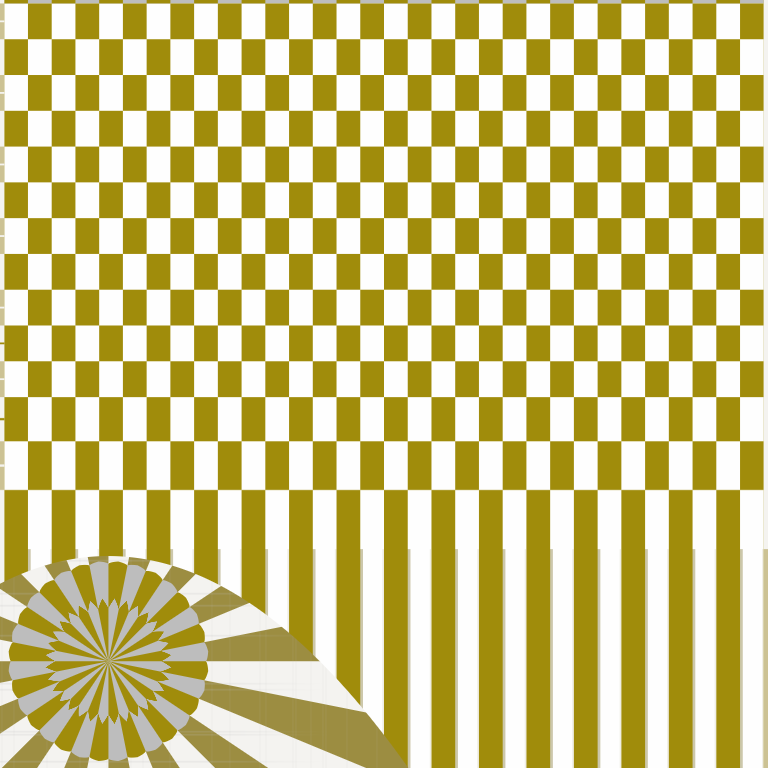
Write a WebGL 1 fragment shader that draws this pattern.

```glsl
precision highp float;
// Olive and white checkerboard, 32 columns wide, whose last rows stretch into
// stripes. A parabolic mound with radiating bands and a two-ring rosette covers
// the lower left. Alternating waves of -1 and +1 are multiplied to form checks.
uniform vec2 u_resolution;

const float PI = 3.14159265;
const vec3 OLIVE = vec3(0.627, 0.549, 0.045);
const vec3 WHITE = vec3(0.996);
const vec3 GRAY = vec3(0.74);
const vec3 DULL_OLIVE = vec3(0.612, 0.553, 0.255);
const vec3 OFF_WHITE = vec3(0.957, 0.953, 0.941);
const vec3 TAN = vec3(0.80, 0.76, 0.58);
const vec3 PALE_EDGE = vec3(0.80, 0.78, 0.67);

const float COLUMNS = 32.0;
const float MARGIN = 0.0055;      // left and right border width
const float TOP = 0.0045;         // top border height
const float STRETCH = 0.517;      // depth where rows begin to lengthen
const float FADE_DEPTH = 0.715;   // depth where stripes gain pale edges
const vec2 HUB = vec2(0.1412, 0.139);
const float MOUND_TOP = 0.276;
const float MOUND_CURVE = 1.81;
const float SECTORS = 32.0;

float hash(float n) {
  n = fract(n * 0.1031);
  n *= n + 33.33;
  return fract(n * (n + n));
}

// Coverage of a shape from its inward distance and the pixel size.
float cover(float dist, float px) {
  return clamp(0.5 + dist / px, 0.0, 1.0);
}

// -1 in even cells, +1 in odd cells, smoothed over the given cell fraction.
float alternate(float t, float width) {
  float edge = 0.5 - abs(fract(t) - 0.5);
  float parity = mod(floor(t), 2.0) * 2.0 - 1.0;
  return parity * min(2.0 * edge / width, 1.0);
}

// Eleven equal rows, two longer ones, then one that never ends.
float rowAt(float depth) {
  float rows = 11.0 * (min(depth, STRETCH) - TOP) / (STRETCH - TOP);
  rows += clamp((depth - STRETCH) / 0.0575, 0.0, 1.0);
  return rows + clamp((depth - STRETCH - 0.0575) / 0.0635, 0.0, 1.5);
}

vec3 checkerboard(vec2 p, float px) {
  float depth = 1.0 - p.y;
  float cell = (1.0 - 2.0 * MARGIN) / COLUMNS;
  float col = (p.x - MARGIN) / cell;
  float row = rowAt(depth);
  float rowWave = alternate(row, px / 0.0466);
  float ink = 0.5 - 0.5 * alternate(col, px / cell) * rowWave;

  // The top border swaps white for gray.
  vec3 ground = mix(WHITE, GRAY, cover(TOP - depth, px));

  // Pale hairlines flank the lower stripes, stronger on their right.
  float across = mod(col, 2.0);
  float line = cover(0.075 - abs(across - 1.04), px / cell);
  line += 0.3 * cover(0.04 - abs(across - 1.97), px / cell);
  ground = mix(ground, PALE_EDGE, line * cover(depth - FADE_DEPTH, px));
  vec3 color = mix(ground, OLIVE, ink);

  // Worn side borders, the left one nicked at the middle of its even rows.
  float evenRow = 0.5 - 0.5 * rowWave;
  float nick = cover(0.025 - abs(fract(row) - 0.5), px / 0.0466);
  vec3 leftTone = mix(OFF_WHITE, TAN, evenRow * (1.0 - nick));
  leftTone = mix(leftTone, OLIVE, nick * (1.0 - evenRow) * step(9.0, row) * step(row, 13.0));
  vec3 rightTone = mix(OFF_WHITE, TAN, cover(depth - FADE_DEPTH, px));
  color = mix(color, leftTone, cover(MARGIN - p.x, px));
  return mix(color, rightTone, cover(p.x - 1.0 + MARGIN, px));
}

// Thin random smears running along one axis and fading away from the hub.
float smear(float along, float across, float seed) {
  float lane = across * 256.0;
  float chosen = step(0.86, hash(floor(lane) + seed));
  float soft = 1.0 - abs(2.0 * fract(lane) - 1.0);
  return chosen * soft * (1.0 - smoothstep(0.12, 0.3, abs(along)));
}

vec3 mound(vec2 p, float px) {
  vec2 q = p - HUB;
  float radius = max(length(q), 0.0001);
  float sector = atan(q.y, q.x) * SECTORS / (2.0 * PI);
  float wave = alternate(sector, px * SECTORS / (2.0 * PI * radius));
  float bump = 1.0 - abs(2.0 * fract(sector) - 1.0);

  // Muted rays with faint smears.
  float marks = 0.22 * smear(q.x, q.y, 17.0) + 0.08 * smear(q.y, q.x, 71.0);
  vec3 rays = mix(OFF_WHITE, DULL_OLIVE, 0.5 - 0.5 * wave);
  rays = mix(rays, GRAY, marks);

  // Rosette: pointed inner petals reverse the colors of the outer ring.
  float petals = cover(0.069 + 0.013 * bump - radius, px);
  float ringInk = 0.5 + 0.5 * wave * (1.0 - 2.0 * petals);
  float rim = 0.1265 + 0.004 * sqrt(bump);
  return mix(rays, mix(GRAY, OLIVE, ringInk), cover(rim - radius, px));
}

void main() {
  float px = 1.0 / min(u_resolution.x, u_resolution.y);
  vec2 p = gl_FragCoord.xy / u_resolution;
  float dx = p.x - HUB.x;
  float slope = 2.0 * MOUND_CURVE * dx;
  float inside = (MOUND_TOP - MOUND_CURVE * dx * dx - p.y) / sqrt(1.0 + slope * slope);
  vec3 color = mix(checkerboard(p, px), mound(p, px), cover(inside, px));
  gl_FragColor = vec4(color, 1.0);
}
```
